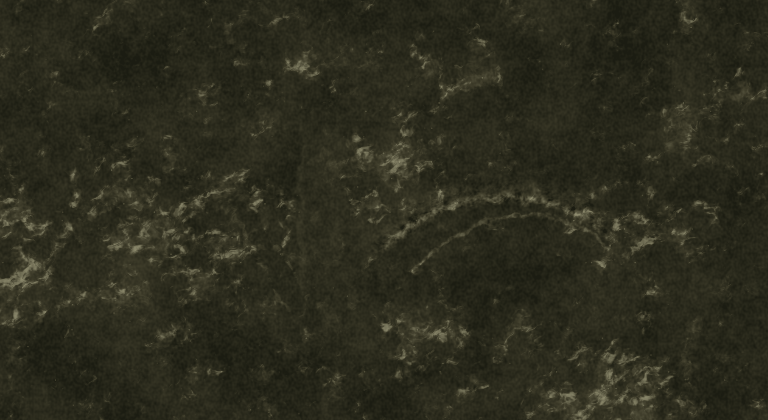
Write a Shadertoy shader that draws this texture.

```glsl
// A dark olive oil-paint surface: a dim trunk, a side branch and a pale arched
// limb among blotchy foliage. Warped gradient noise makes the paint, soft
// patches decide where it gathers, and one tone value is mapped to colour.

const float TAU = 6.2831853;
const vec3 SHADOW = vec3(0.15, 0.15, 0.10);
const vec3 OLIVE = vec3(0.24, 0.232, 0.162);
const vec3 PALE = vec3(0.46, 0.45, 0.35);

// Foliage patches: centre x, centre y, radius, strength (negative darkens)
const vec4 PATCHES[12] = vec4[12](
    vec4(0.43, 0.43, 0.16, 0.85), vec4(0.02, 0.32, 0.07, 1.40),
    vec4(0.03, 0.51, 0.08, 0.80), vec4(0.72, 0.86, 0.04, 1.20),
    vec4(0.96, 0.60, 0.11, 0.70), vec4(1.07, 0.82, 0.08, 0.60),
    vec4(1.50, 0.47, 0.10, 0.85), vec4(1.46, 0.05, 0.12, 0.95),
    vec4(1.04, 0.20, 0.14, 0.55), vec4(1.68, 0.74, 0.10, 0.45),
    vec4(1.22, 0.33, 0.11, -0.50), vec4(1.30, 0.70, 0.14, -0.45));

vec2 hash2(vec2 cell) {
    vec3 h = fract(cell.xyx * vec3(0.1031, 0.1030, 0.0973));
    h += dot(h, h.yzx + 33.33);
    return fract((h.xx + h.yz) * h.zy);
}

float cornerSlope(vec2 cell, vec2 offset) {
    float angle = TAU * hash2(cell).x;
    return dot(vec2(cos(angle), sin(angle)), offset);
}

float gradientNoise(vec2 p) {
    vec2 i = floor(p), f = fract(p);
    vec2 u = f * f * f * (f * (f * 6.0 - 15.0) + 10.0);
    vec2 e = vec2(1.0, 0.0);
    float low = mix(cornerSlope(i, f), cornerSlope(i + e, f - e), u.x);
    float high = mix(cornerSlope(i + e.yx, f - e.yx), cornerSlope(i + 1.0, f - 1.0), u.x);
    return mix(low, high, u.y);
}

float fbm(vec2 p, int octaves) {
    float sum = 0.0, amplitude = 1.0;
    for (int i = 0; i < octaves; i++) {
        sum += amplitude * gradientNoise(p);
        p = mat2(1.6, 1.2, -1.2, 1.6) * p + 7.3;
        amplitude *= 0.64;
    }
    return sum;
}

vec2 rotate(vec2 p, float angle) {
    float c = cos(angle), s = sin(angle);
    return vec2(c * p.x + s * p.y, c * p.y - s * p.x);
}

float band(float d, float halfWidth, float soft) {
    return 1.0 - smoothstep(halfWidth, halfWidth + soft, abs(d));
}

float segmentDistance(vec2 p, vec2 a, vec2 b) {
    vec2 ab = b - a;
    return length(p - a - ab * clamp(dot(p - a, ab) / dot(ab, ab), 0.0, 1.0));
}

float foliageCover(vec2 p) {
    float cover = 0.0;
    for (int i = 0; i < 12; i++) {
        vec2 d = (p - PATCHES[i].xy) / (PATCHES[i].z * vec2(1.4, 1.0));
        cover += PATCHES[i].w * exp(-dot(d, d));
    }
    return cover;
}

// Arched limb: dark body, pale crest, thin lower edge, glow above the crest
vec4 archLimb(vec2 p, float wobble) {
    float x = p.x - 1.2;
    float d = (p.y - 0.525 + 1.5 * x * x) * inversesqrt(1.0 + 9.0 * x * x) + wobble;
    float span = smoothstep(-0.36, -0.24, x) * (1.0 - smoothstep(0.2, 0.29, x));
    float thick = mix(0.075, 0.016, smoothstep(-0.25, 0.22, x));
    float crest = band(d - 0.006, 0.003, 0.014);
    float body = band(d + 0.5 * thick, 0.38 * thick, 0.008);
    float edge = band(d + thick, 0.001, 0.007) * smoothstep(-0.24, -0.18, x);
    float glow = smoothstep(-0.004, 0.008, d) * (1.0 - smoothstep(0.01, 0.08, d));
    return span * vec4(body, crest, edge, glow);
}

float trunkMask(vec2 p, float wobble) {
    float halfWidth = mix(0.10, 0.05, smoothstep(0.18, 0.42, p.y));
    float rise = smoothstep(0.16, 0.32, p.y) * (1.0 - smoothstep(0.64, 0.73, p.y));
    return rise * band(p.x - 0.765 + wobble, halfWidth, 0.015);
}

float speckle(vec2 p, float density) {
    vec2 cell = floor(p * density);
    vec2 h = hash2(cell + 91.0);
    float d = length(fract(p * density) - 0.25 - 0.5 * h);
    return step(0.96, h.y) * (1.0 - smoothstep(0.04, 0.14, d));
}

vec3 toneColor(float tone) {
    vec3 dark = mix(SHADOW, OLIVE, (tone - 0.15) / 0.09);
    vec3 light = mix(OLIVE, PALE, (tone - 0.24) / 0.22);
    return tone < 0.24 ? dark : light;
}

void mainImage(out vec4 fragColor, in vec2 fragCoord) {
    vec2 p = fragCoord / iResolution.y;

    // Paint layers, from broad clouds to canvas grain
    vec2 warp = vec2(fbm(p * 9.0, 4), fbm(p * 9.0 + 40.0, 4));
    vec2 q = p + 0.02 * warp;
    float cloud = fbm(q * 5.0 + 3.0, 5);
    float blotch = fbm(q * 12.0 + 17.0, 5);
    float dabs = fbm(rotate(q, 0.45) * vec2(20.0, 36.0), 4);
    float fine = fbm(p * 42.0 + 5.0, 3);
    float grain = gradientNoise(p * vec2(150.0, 125.0));

    // Dark ground and the foliage scumbled over it
    float cover = foliageCover(p + 0.06 * warp);
    float tone = 0.154 + 0.055 * cloud + 0.035 * fine + 0.035 * cover;
    float paint = smoothstep(-0.1, 0.6, blotch + 0.35 * dabs + 0.7 * cover - 0.25);
    float glint = smoothstep(0.2, 0.9, dabs + 0.35 * fine + 0.35 * cover);
    tone += paint * (0.065 + 0.06 * fine + 0.22 * glint);

    // Trunk and its faint left rim
    float trunk = trunkMask(p, 0.03 * warp.x);
    tone = mix(tone, 0.187 + 0.03 * cloud + 0.04 * fine, 0.75 * trunk);
    tone += 0.03 * trunk * band(p.x - 0.715 + 0.01 * warp.x, 0.002, 0.01);

    // Side branch with a broken pale outline
    float branch = segmentDistance(q, vec2(0.58, 0.48), vec2(0.71, 0.28));
    tone = mix(tone, 0.157 + 0.04 * fine, 0.75 * band(branch, 0.018, 0.008));
    tone += 0.10 * band(branch - 0.024, 0.001, 0.006) * smoothstep(-0.3, 0.5, dabs);

    // Arched limb with brushed light above it
    vec4 arch = archLimb(p, 0.010 * warp.y + 0.006 * dabs);
    tone = mix(tone, 0.162 + 0.05 * fine, 0.8 * arch.x);
    tone += arch.w * (0.045 + 0.09 * dabs + 0.06 * fine);
    tone += arch.y * (0.07 + 0.16 * fine + 0.10 * dabs) + arch.z * (0.10 + 0.14 * fine);

    // Flecks and canvas grain
    tone += 0.15 * speckle(p, 50.0) * smoothstep(-0.2, 0.5, blotch + cover);
    tone += 0.045 * grain;
    fragColor = vec4(toneColor(clamp(tone, 0.105, 0.56)), 1.0);
}
```
